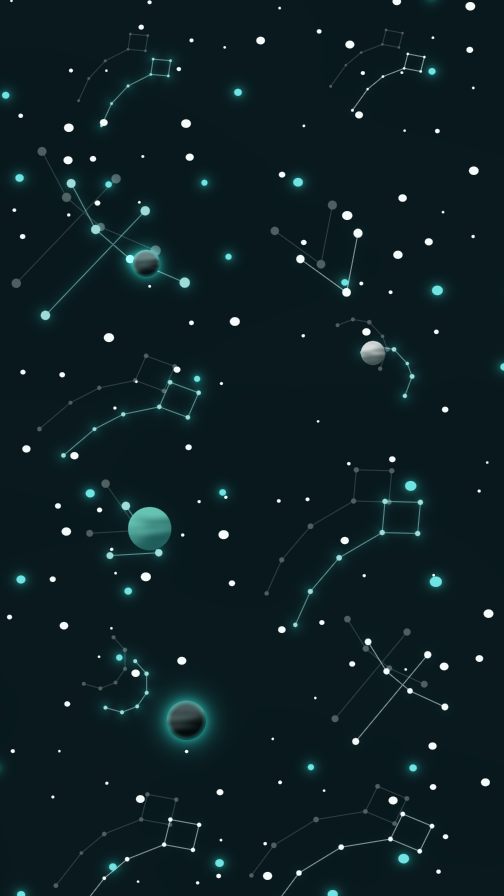
Write a WebGL 1 fragment shader that draws this pattern.

```glsl
precision highp float;
// Night sky: scattered white and glowing teal stars, small shaded planets, and
// line-drawn constellations, each with a dim grey echo up and to the left.
// Figures are short chains of hashed steps; the unit of length is the canvas width.
uniform vec2 u_resolution;

const vec3 NIGHT = vec3(0.033, 0.096, 0.114);
const vec3 ECHO_GREY = vec3(0.31, 0.37, 0.38);
const vec3 STAR_WHITE = vec3(0.96, 0.98, 0.98);
const vec3 PALE_TEAL = vec3(0.62, 0.86, 0.85);
const vec3 STAR_TEAL = vec3(0.44, 0.89, 0.89);
const vec3 HALO_TEAL = vec3(0.12, 0.60, 0.55);

float hash(vec2 p) {
  vec3 q = fract(p.xyx * 0.1031);
  q += dot(q, q.yzx + 33.33);
  return fract((q.x + q.y) * q.z);
}

vec2 dir(float angle) { return vec2(cos(angle), sin(angle)); }

float gradientAt(vec2 cell, vec2 f) { return dot(dir(6.2832 * hash(cell)), f); }

float gradientNoise(vec2 p) {
  vec2 c = floor(p), f = fract(p), e = vec2(0.0, 1.0);
  vec2 w = f * f * f * (f * (f * 6.0 - 15.0) + 10.0);
  return mix(mix(gradientAt(c, f), gradientAt(c + e.yx, f - e.yx), w.x),
             mix(gradientAt(c + e, f - e), gradientAt(c + 1.0, f - 1.0), w.x), w.y);
}

float coverage(float d, float px) { return clamp(0.5 - d / (1.2 * px), 0.0, 1.0); }

float segment(vec2 p, vec2 a, vec2 b) {
  vec2 ab = b - a;
  return length(p - a - ab * clamp(dot(p - a, ab) / dot(ab, ab), 0.0, 1.0));
}

// Figures return (distance to lines, signed distance to dots)
vec2 chain(vec2 p, vec2 a, float heading, float bend, float stride, float steps, float dotR, float seed) {
  vec2 d = vec2(9.0, length(p - a) - dotR);
  for (int i = 0; i < 6; i++) {
    if (float(i) >= steps) break;
    float h = hash(vec2(seed, float(i) + 7.0));
    vec2 b = a + stride * (0.7 + 0.6 * h) * dir(heading);
    d = min(d, vec2(segment(p, a, b), length(p - b) - dotR * (0.75 + 0.5 * h)));
    heading += bend * (0.6 + 0.8 * h);
    a = b;
  }
  return d;
}

vec2 bowlCorner(float k) { return vec2(0.52, 0.12) + vec2(0.23, 0.2) * dir(3.7 - 1.5708 * k); }

vec2 dipper(vec2 p, float seed) {
  vec2 d = chain(p, bowlCorner(0.0), 3.5, 0.3, 0.42, 3.0, 0.024, seed);
  for (int k = 0; k < 4; k++) {
    vec2 a = bowlCorner(float(k)), b = bowlCorner(float(k) + 1.0);
    d = min(d, vec2(segment(p, a, b), length(p - a) - 0.024));
  }
  return d;
}

vec2 crossFigure(vec2 p, float seed) {
  return min(chain(p, vec2(-0.62, -0.55), 0.69, 0.0, 1.3, 1.0, 0.042, seed),
             chain(p, vec2(-0.25, 0.6), -1.2, 0.35, 0.45, 3.0, 0.04, seed + 3.0));
}

vec2 arc(vec2 p, float bend, float stride, float steps, float dotR, float seed) {
  float heading = 6.2832 * hash(vec2(seed, 2.0));
  vec2 start = -0.45 * steps * stride * dir(heading + 0.5 * bend * (steps - 1.0));
  return chain(p, start, heading, bend, stride, steps, dotR, seed);
}

vec2 figure(vec2 p, float kind, float size, float seed) {
  float tilt = 0.5 * hash(vec2(seed, 4.0)) - 0.25;
  vec2 q = mat2(cos(tilt), -sin(tilt), sin(tilt), cos(tilt)) * p / size;
  if (kind < 0.5) return size * dipper(q, seed);
  if (kind < 1.5) return size * arc(q, 0.6, 0.24, 5.0, 0.028, seed);
  if (kind < 2.5) return size * crossFigure(q, seed);
  return size * arc(q, 1.9, 0.55, 2.0, 0.042, seed);
}

vec3 inkFigure(vec3 base, vec2 d, vec3 ink, float lineAlpha, float px) {
  base = mix(base, ink, lineAlpha * coverage(d.x - 0.0009, px));
  return mix(base, ink, coverage(d.y, px));
}

// One star per grid cell: x is coverage, y is halo strength
vec2 starField(vec2 p, float cell, float density, vec2 radii, float seed, float px) {
  vec2 id = floor(p / cell) + seed;
  if (hash(id) > density) return vec2(0.0);
  vec2 spot = 0.22 + 0.56 * vec2(hash(id + 17.3), hash(id + 41.7));
  float h = hash(id + 73.1);
  vec2 offset = (fract(p / cell) - spot) * cell * vec2(1.0, 1.0 + 0.15 * h);
  float d = length(offset) - mix(radii.x, radii.y, h * h);
  return vec2(coverage(d, px), exp(-max(d, 0.0) / 0.008));
}

vec3 planet(vec3 base, vec2 p, float r, vec3 shade, vec3 lit, float glow, float px) {
  float d = length(p) - r;
  float light = 0.5 + 0.5 * dot(p / r, vec2(-0.35, 0.94));
  light += 0.3 * gradientNoise(p / r * vec2(0.7, 2.6) + r * 900.0);
  base += HALO_TEAL * glow * exp(-max(d, 0.0) / (0.38 * r));
  vec3 body = mix(shade, lit, smoothstep(0.05, 0.95, light));
  body += HALO_TEAL * glow * 0.6 * smoothstep(-0.3 * r, 0.0, d);
  return mix(base, body, coverage(d, px));
}

void main() {
  float px = 1.0 / u_resolution.x;
  vec2 p = gl_FragCoord.xy * px;
  float height = u_resolution.y * px;
  vec3 color = NIGHT + 0.008 * gradientNoise(p * vec2(1.5, 3.0));

  // Constellations in two jittered columns, echo first
  for (int i = 0; i < 12; i++) {
    float n = float(i), h = hash(vec2(n, 5.0)), row = floor(n / 2.0);
    float kind = floor(mod(n * 0.81, 4.0));
    float size = (kind == 1.0 ? 0.15 : 0.19) * (0.85 + 0.35 * h) * (1.0 - 0.4 * step(9.5, n));
    vec2 center = vec2(0.25 + 0.48 * mod(n, 2.0), (row + 0.45) / 6.0 * height);
    center += vec2(0.12, 0.1) * (vec2(hash(vec2(n, 9.0)), hash(vec2(n, 13.0))) - 0.5);
    vec2 q = p - center;
    if (length(q) > 0.48) continue;
    vec2 echo = vec2(-0.05, 0.055) * (0.8 + 0.4 * h);
    color = inkFigure(color, figure(q - echo, kind, size, n), ECHO_GREY, 0.6, px);
    vec2 d = figure(q, kind, size, n);
    float tint = step(0.5, hash(vec2(n, 21.0)));
    color += HALO_TEAL * (0.05 + 0.2 * tint) * exp(-max(min(d.x + 0.006, d.y), 0.0) / 0.009);
    color = inkFigure(color, d, mix(STAR_WHITE, PALE_TEAL, tint), 0.62, px);
  }

  // Loose stars
  vec2 white = starField(p, 0.083, 0.46, vec2(0.0025, 0.0105), 11.0, px);
  vec2 teal = starField(p + 0.07, 0.2, 0.45, vec2(0.006, 0.012), 57.0, px);
  color = mix(color, STAR_WHITE, white.x);
  color = mix(color + HALO_TEAL * 0.4 * teal.y, STAR_TEAL, teal.x);

  // Planets
  vec3 dark = vec3(0.03, 0.07, 0.08), grey = vec3(0.42, 0.53, 0.53);
  color = planet(color, p - vec2(0.29, 0.706 * height), 0.027, dark, grey, 0.6, px);
  color = planet(color, p - vec2(0.74, 0.606 * height), 0.024, grey * 0.6, STAR_WHITE * 0.88, 0.0, px);
  color = planet(color, p - vec2(0.297, 0.41 * height), 0.043, vec3(0.12, 0.36, 0.35), vec3(0.4, 0.76, 0.7), 0.04, px);
  color = planet(color, p - vec2(0.37, 0.196 * height), 0.039, dark * 0.6, grey * 0.7, 0.7, px);
  gl_FragColor = vec4(color, 1.0);
}
```
